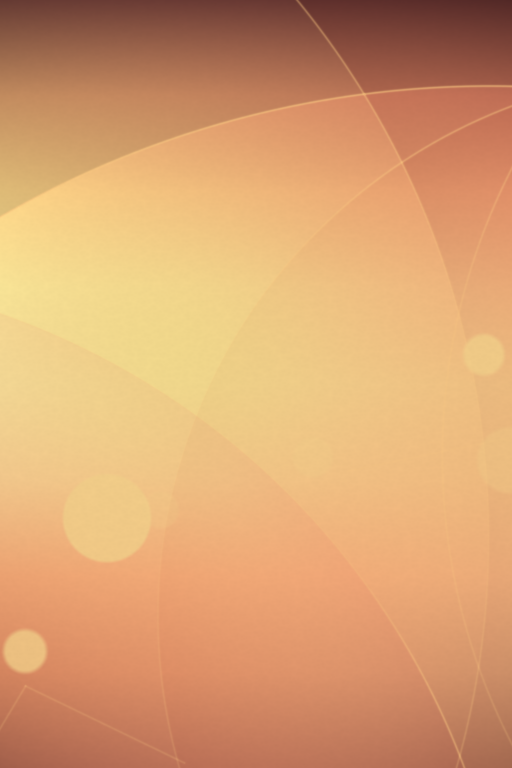
Reproduce this background procedurally as a Shadertoy shader.

```glsl
// Warm sunset backdrop: a dusky-to-amber gradient crossed by large, thin arcs,
// each tinting one side of its edge, with soft light discs and faint mottling.
// Two vertical colour ramps are blended across; arcs and discs are circles.

const int STOPS = 9;
// Ramp colours from the bottom to the top of the canvas.
const vec3 LEFT_RAMP[STOPS] = vec3[STOPS](
    vec3(.63, .37, .29), vec3(.83, .52, .37), vec3(.92, .63, .44),
    vec3(.94, .77, .54), vec3(.94, .84, .58), vec3(.94, .86, .57),
    vec3(.92, .77, .49), vec3(.78, .56, .38), vec3(.40, .23, .20));
const vec3 RIGHT_RAMP[STOPS] = vec3[STOPS](
    vec3(.64, .41, .31), vec3(.81, .57, .41), vec3(.92, .67, .47),
    vec3(.93, .72, .49), vec3(.93, .74, .50), vec3(.93, .69, .48),
    vec3(.90, .60, .43), vec3(.73, .43, .33), vec3(.34, .17, .16));

const vec3 LINE_GOLD = vec3(.98, .78, .50);
const vec3 DISC_CREAM = vec3(.94, .80, .53);
const vec3 GLOW_YELLOW = vec3(.93, .86, .53);

vec3 ramp(vec3 stops[STOPS], float t) {
    float s = clamp(t, 0., 1.) * float(STOPS - 1);
    int i = min(int(s), STOPS - 2);
    return mix(stops[i], stops[i + 1], s - float(i));
}

vec2 hash2(vec2 cell) {
    vec2 q = vec2(dot(cell, vec2(127.1, 311.7)), dot(cell, vec2(269.5, 183.3)));
    return fract(sin(q) * 43758.5);
}

// Distance to the nearest scattered point.
float cellular(vec2 p) {
    vec2 cell = floor(p);
    float nearest = 2.;
    for (int j = -1; j <= 1; j++)
        for (int i = -1; i <= 1; i++) {
            vec2 c = cell + vec2(i, j);
            nearest = min(nearest, length(c + hash2(c) - p));
        }
    return nearest;
}

float circleDistance(vec2 p, vec2 centre, float radius) {
    return length(p - centre) - radius;
}

float segmentDistance(vec2 p, vec2 a, vec2 b) {
    vec2 along = b - a;
    return length(p - a - along * clamp(dot(p - a, along) / dot(along, along), 0., 1.));
}

float softLine(float d, float pixel) {
    float width = max(.0024, pixel);
    return exp(-d * d / (width * width));
}

// Coverage of the outer side of an edge, fading away with distance.
float outerShade(float d, float reach, float pixel) {
    return smoothstep(-pixel, pixel, d) * exp(-max(d, 0.) / reach);
}

float glow(vec2 p, vec2 centre, vec2 size) {
    vec2 q = (p - centre) / size;
    return exp(-dot(q, q));
}

vec3 addDisc(vec3 colour, vec2 p, vec2 centre, float radius, float blur, float opacity) {
    float d = circleDistance(p, centre, radius);
    return mix(colour, DISC_CREAM, opacity * smoothstep(blur, -blur, d));
}

void mainImage(out vec4 fragColor, in vec2 fragCoord) {
    vec2 p = fragCoord / iResolution.x;
    float height = fragCoord.y / iResolution.y;
    float pixel = 1. / iResolution.x;

    // Gradient, lighter along the centre, with a yellow glow at the left
    vec3 colour = mix(ramp(LEFT_RAMP, height), ramp(RIGHT_RAMP, height), p.x);
    float middle = 4. * p.x * (1. - p.x);
    colour *= 1. + middle * (.17 * exp(-height * 7.) + .12 * smoothstep(.75, 1., height));
    colour = mix(colour, GLOW_YELLOW, .55 * glow(p, vec2(.34, .80), vec2(.30, .24)));

    // Signed distances to the five great arcs
    float crown = circleDistance(p, vec2(.957, -.586), 1.918);
    float sweep = circleDistance(p, vec2(-.695, .453), 1.650);
    float bow = circleDistance(p, vec2(1.375, .295), 1.066);
    float hill = circleDistance(p, vec2(-.491, -.521), 1.492);
    float rim = circleDistance(p, vec2(2.096, .609), 1.232);

    // Tints beside the arcs
    float upper = smoothstep(.75, 1.25, p.y);
    colour *= 1. - .06 * outerShade(crown, .25, pixel);
    colour *= 1. + .07 * outerShade(-crown, .16, pixel);
    colour *= 1. - vec3(.07, .13, .11) * upper * outerShade(sweep, .35, pixel);
    colour *= 1. - vec3(.01, .03, .03) * outerShade(-bow, .18, pixel);
    colour *= 1. - vec3(.005, .045, .02) * outerShade(-hill, .14, pixel);
    colour *= 1. - vec3(.02, .03, .02) * (1. - upper) * outerShade(sweep, .1, pixel);

    // Thin bright edges
    float low = smoothstep(.5, .1, p.y);
    float lines = .55 * softLine(crown, pixel);
    lines += (.10 + .28 * upper + .12 * low) * softLine(sweep, pixel);
    lines += (.08 + .32 * upper + .08 * low) * softLine(bow, pixel);
    lines += (.10 + .30 * low) * softLine(hill, pixel);
    lines += (.18 + .15 * upper) * softLine(rim, pixel);
    lines += .12 * softLine(segmentDistance(p, vec2(.68, .58), vec2(1.02, .65)), pixel);
    lines += .18 * softLine(segmentDistance(p, vec2(.05, .16), vec2(.36, .01)), pixel);
    lines += .18 * softLine(segmentDistance(p, vec2(-.01, .06), vec2(.05, .16)), pixel);
    colour = mix(colour, LINE_GOLD, min(lines, .7));

    // Light discs, bright then faint
    colour = addDisc(colour, p, vec2(.945, .807), .040, .006, .85);
    colour = addDisc(colour, p, vec2(.209, .488), .086, .004, .85);
    colour = addDisc(colour, p, vec2(.049, .228), .042, .006, .80);
    colour = addDisc(colour, p, vec2(.996, .601), .064, .006, .35);
    colour = addDisc(colour, p, vec2(.611, .607), .039, .005, .30);
    colour = addDisc(colour, p, vec2(.313, .504), .036, .005, .25);

    // Paper mottling
    float mottle = cellular(p * vec2(45., 75.)) + cellular(p * vec2(110., 150.)) - .95;
    fragColor = vec4(colour * (1. + .012 * mottle), 1.);
}
```
